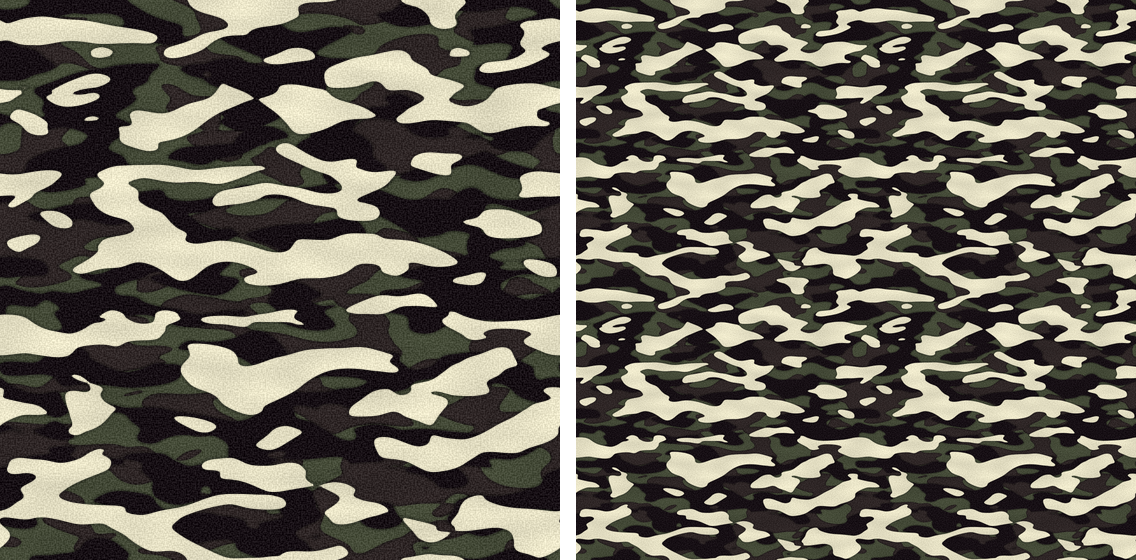
Left, the tile; right, the same tile 2 across and 2 down.
This pattern is drawn by a Shadertoy shader. Its source:

```glsl
// Seamless woodland camouflage cloth: flat, drawn-out patches of four colours.

#define CREAM      vec3(0.895, 0.875, 0.765)
#define BLACK      vec3(0.088, 0.060, 0.080)
#define GREEN      vec3(0.268, 0.292, 0.218)
#define BROWN      vec3(0.183, 0.150, 0.150)
#define CREAM_CUT  0.112   // higher cut, smaller share
#define BLACK_CUT  0.040
#define GREEN_CUT -0.030
#define DETAIL     0.50    // weight of the finer octave
#define BEND       vec2(0.055, 0.032)
#define EDGE       0.0014  // half width of the soft edge
#define RIM        0.30    // darkness of the line around patches
#define GRAIN      0.13    // strength of the cloth grain

// Random unit vector for one lattice corner.
vec2 cornerGradient(vec2 cell, float seed) {
    vec3 h = fract(vec3(cell.xyx + seed * 17.3) * vec3(0.1031, 0.1030, 0.0973));
    h += dot(h, h.yzx + 33.33);
    float angle = 6.28318 * fract((h.x + h.y) * h.z);
    return vec2(cos(angle), sin(angle));
}

// Gradient noise that wraps after a whole number of cells per canvas.
float tiledNoise(vec2 uv, vec2 cells, float seed) {
    vec2 p = uv * cells + seed * vec2(0.37, 0.61);
    vec2 i = floor(p), f = p - i;
    vec2 lo = mod(i, cells), hi = mod(i + 1.0, cells);
    vec2 w = f * f * f * (f * (f * 6.0 - 15.0) + 10.0);
    float a = dot(cornerGradient(lo, seed), f);
    float b = dot(cornerGradient(vec2(hi.x, lo.y), seed), f - vec2(1, 0));
    float c = dot(cornerGradient(vec2(lo.x, hi.y), seed), f - vec2(0, 1));
    float d = dot(cornerGradient(hi, seed), f - vec2(1, 1));
    return mix(mix(a, b, w.x), mix(c, d, w.x), w.y);
}

// Approximate signed distance to the patch outline, positive inside.
float patchDistance(vec2 uv, vec2 cells, float cut, float seed) {
    vec2 bend = vec2(tiledNoise(uv, vec2(4, 12), seed + 1.0),
                     tiledNoise(uv, vec2(7, 9), seed + 2.0));
    vec2 p = uv + BEND * bend;
    float level = tiledNoise(p, cells, seed + 3.0)
                + DETAIL * tiledNoise(p, cells * 2.0, seed + 4.0) - cut;
    float slope = length(vec2(dFdx(level), dFdy(level))) * iResolution.y;
    return level / (slope + 0.2);
}

// Prints one patch colour with a thin dark rim over the ground.
vec3 printLayer(vec3 ground, vec3 ink, float dist) {
    float soft = max(EDGE, 0.6 / iResolution.y);
    ground *= 1.0 - RIM * smoothstep(-0.006, 0.0, dist);
    return mix(ground, ink, smoothstep(-soft, soft, dist));
}

void mainImage(out vec4 fragColor, in vec2 fragCoord) {
    vec2 uv = fragCoord / iResolution.xy;

    // Printed layers, from the ground colour up
    vec3 color = BROWN;
    color = printLayer(color, GREEN, patchDistance(uv, vec2(6, 15), GREEN_CUT, 11.0));
    color = printLayer(color, BLACK, patchDistance(uv, vec2(6, 17), BLACK_CUT, 23.0));
    color = printLayer(color, CREAM, patchDistance(uv, vec2(6, 15), CREAM_CUT, 37.0));

    // Cloth: fine grain and faint worn areas
    float grain = tiledNoise(uv, vec2(320), 51.0);
    float wear = tiledNoise(uv, vec2(9, 24), 53.0);
    color += GRAIN * grain + 0.10 * wear * color;

    fragColor = vec4(clamp(color, 0.0, 1.0), 1.0);
}
```
